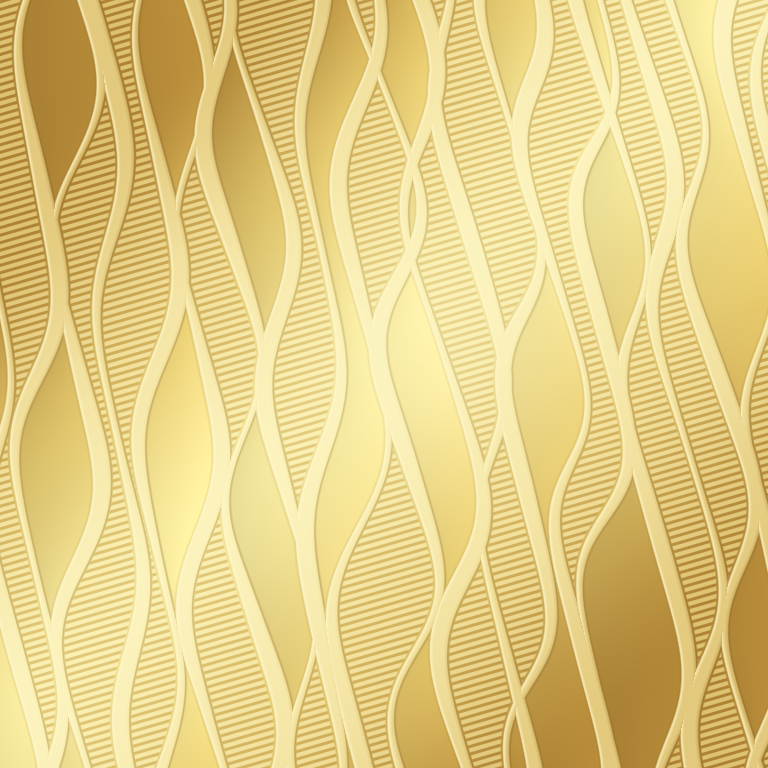
Reproduce this background procedurally as a Shadertoy shader.

```glsl
// Brushed gold panels and fine hatching divided by flowing embossed ribbons.

const float TAU = 6.2831853;

float hash(float n) { return fract(sin(n * 127.1 + 3.7) * 4375.85); }

// Horizontal position of ribbon i at height y: a leaning, swaying line.
// Neighbours sway about half a turn apart and so enclose leaf shapes.
float ribbonX(float i, float y) {
    float lean = 0.11 * hash(i + 11.0);
    float sway = 0.022 + 0.014 * hash(i + 40.0);
    float rate = 1.75 + 0.35 * hash(i + 70.0);
    float turn = TAU * (rate * (y - 0.5) + 0.5 * i + 0.3 * sin(i * 1.1) + 0.2 * hash(i));
    return 0.052 * i - lean * (y - 0.5) + sway * sin(turn + 0.35 * sin(turn));
}

// Three stop ramp from the lit diagonal to the shaded corners.
vec3 ramp(float t, vec3 lit, vec3 middle, vec3 shade) {
    vec3 c = mix(lit, middle, smoothstep(0.0, 0.26, t));
    return mix(c, shade, smoothstep(0.2, 0.46, t));
}

void mainImage(out vec4 fragColor, in vec2 fragCoord) {
    vec2 p = fragCoord / iResolution.y;
    float px = 1.0 / iResolution.y;

    // Gently warp the ribbon lattice.
    vec2 q = p;
    q.x += 0.008 * sin(5.0 * p.y + 3.0 * p.x);
    q.y += 0.04 * sin(7.0 * p.x + 1.0);

    // Find the nearest ribbon edge; most ribbons swap the finish they border.
    float edge = 1.0, side = 1.0, finish = 0.0, leaf = 0.0;
    float leftGap = 9.0, rightGap = 9.0;
    for (float i = -4.0; i < 25.0; i++) {
        float x = ribbonX(i, q.y);
        float slope = (ribbonX(i, q.y + 0.002) - x) / 0.002;
        float gap = q.x - x;
        float halfWidth = 0.0078 + 0.0038 * sin(8.0 * q.y + i * 2.3);
        float d = abs(gap) * inversesqrt(1.0 + slope * slope) - halfWidth;
        if (d < edge) { edge = d; side = sign(gap); }
        if (gap > 0.0) {
            leftGap = min(leftGap, gap);
            finish += step(0.25, hash(i + 23.0));
            leaf += hash(i * 3.17 + 5.0);
        } else {
            rightGap = min(rightGap, -gap);
        }
    }
    float across = leftGap / (leftGap + rightGap);

    // Diagonal sheen, falling off faster towards the upper left.
    float s = (p.y - p.x) * 0.707 - 0.03;
    float t = s > 0.0 ? s : -0.82 * s;
    vec3 panel = ramp(t, vec3(0.98, 0.93, 0.63), vec3(0.90, 0.79, 0.43), vec3(0.71, 0.54, 0.22));
    vec3 ribbon = ramp(t, vec3(0.985, 0.95, 0.74), vec3(0.96, 0.90, 0.65), vec3(0.89, 0.79, 0.49));
    vec3 groove = ramp(t, vec3(0.90, 0.80, 0.48), vec3(0.84, 0.71, 0.37), vec3(0.69, 0.52, 0.20));
    vec3 raised = ramp(t, vec3(0.98, 0.94, 0.70), vec3(0.95, 0.88, 0.61), vec3(0.87, 0.76, 0.45));

    // Plain leaves carry a soft gradient of their own.
    vec3 col = panel * (0.99 + 0.07 * (across - 0.5) + 0.06 * (fract(leaf * 5.0) - 0.5));

    // Hatched leaves: pale raised lines climbing to the right.
    if (mod(finish, 2.0) < 0.5) {
        float wave = 0.5 + 0.5 * sin(TAU * 102.0 * (p.y - 0.29 * p.x));
        vec3 hatch = mix(groove * 0.98, raised, smoothstep(0.05, 0.7, wave));
        col = mix(col, hatch, smoothstep(0.001, 0.004, edge));
    }

    // Shadow cast beside the ribbon, stronger on its right.
    float shadow = 1.0 - smoothstep(0.0, 0.004, edge);
    col = mix(col, groove * 0.88, shadow * (side > 0.0 ? 0.95 : 0.35));

    // Ribbon body with a bright left rim and a warm right rim.
    float rim = smoothstep(-0.005, -0.001, edge);
    vec3 band = side < 0.0 ? mix(ribbon, vec3(1.0, 0.97, 0.80), 0.6 * rim)
                           : mix(ribbon, panel, 0.3 * rim);
    col = mix(col, band, 1.0 - smoothstep(-px, px, edge));

    // Glow near the centre.
    vec2 g = p - vec2(0.57, 0.56);
    col = mix(col, vec3(0.99, 0.96, 0.76), 0.3 * exp(-dot(g, g) * 28.0));
    fragColor = vec4(col, 1.0);
}
```
